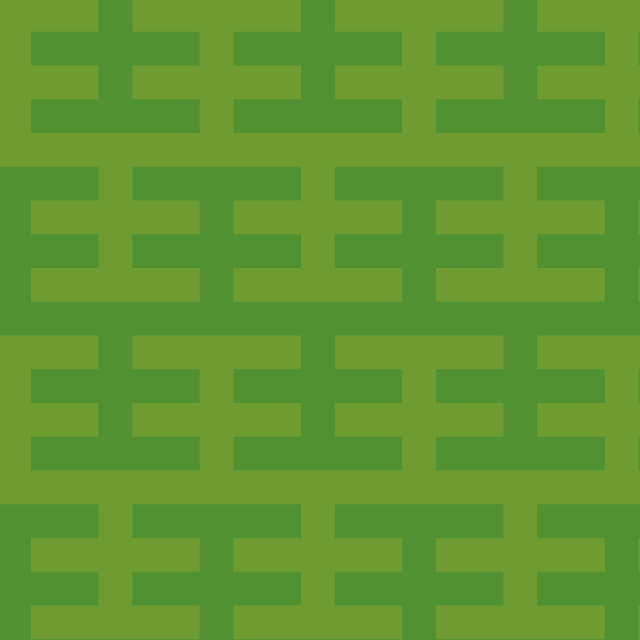
Reproduce this pattern procedurally as a three.js fragment shader.

```glsl
// Interlocking double-barred T shapes in two greens, swapping colours in alternate bands.
varying vec2 vUv;

// 1 inside a T: a stem with a foot and one crossbar, in a 6 by 5 unit cell.
float barredT(vec2 cell) {
  float across = abs(cell.x - 2.5);
  float row = floor(cell.y);
  float stem = step(across, 0.5) * step(1.0, row);
  float bars = step(across, 2.5) * mod(row, 2.0) * step(row, 3.0);
  return max(stem, bars);
}

// 1 where the lighter green shows; odd bands are inverted.
float lightCover(vec2 p) {
  float odd = mod(floor(p.y / 5.0), 2.0);
  float shape = barredT(mod(p, vec2(6.0, 5.0)));
  return mix(shape, 1.0 - shape, odd);
}

void main() {
  // One unit is the width of a bar.
  vec2 p = vUv * 18.963 + vec2(-0.92, 0.975);
  vec2 footprint = fwidth(p);

  // Average a 4 by 4 grid of samples to smooth the edges.
  float cover = 0.0;
  for (int j = 0; j < 4; j++) {
    for (int i = 0; i < 4; i++) {
      vec2 offset = (vec2(float(i), float(j)) + 0.5) / 4.0 - 0.5;
      cover += lightCover(p + offset * footprint) / 16.0;
    }
  }

  vec3 darkGreen = vec3(0.315, 0.57, 0.197);
  vec3 lightGreen = vec3(0.43, 0.612, 0.193);
  gl_FragColor = vec4(mix(darkGreen, lightGreen, cover), 1.0);
}
```
